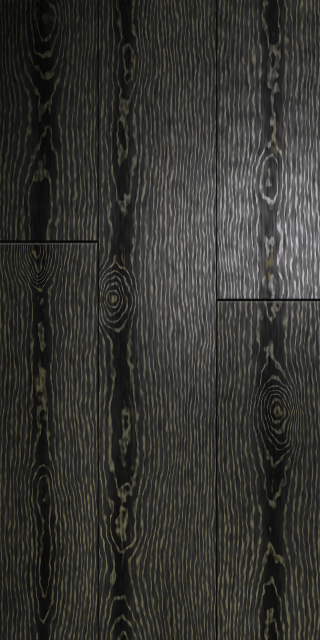
A WebGL 1 fragment shader for this texture:

```glsl
precision highp float;
uniform vec2 u_resolution;

vec2 gradientAt(vec2 cell) {
  vec2 h = vec2(dot(cell, vec2(127.1, 311.7)), dot(cell, vec2(269.5, 183.3)));
  return 2.0 * fract(sin(h) * 43758.55) - 1.0;
}

float gradientNoise(vec2 p) {
  vec2 i = floor(p), f = fract(p);
  vec2 u = f * f * f * (f * (f * 6.0 - 15.0) + 10.0);
  vec2 e = vec2(1.0, 0.0);
  float low = mix(dot(gradientAt(i), f), dot(gradientAt(i + e), f - e), u.x);
  float high = mix(dot(gradientAt(i + e.yx), f - e.yx), dot(gradientAt(i + 1.0), f - 1.0), u.x);
  return mix(low, high, u.y);
}

// Dark slit of the given half width, softened over one pixel
float slit(float dist, float halfWidth, float pixel) {
  return 1.0 - smoothstep(halfWidth - 0.5 * pixel, halfWidth + pixel, abs(dist));
}

void main() {
  vec2 p = gl_FragCoord.xy / u_resolution * vec2(1.0, 2.0);
  float pixel = 1.0 / u_resolution.x;

  // Plank layout: x of the heart, y of the butt joint, y of the lowest knot
  float column = step(0.307, p.x) + step(0.677, p.x);
  vec3 plank = column < 0.5 ? vec3(0.13, 1.245, 0.465)
             : column < 1.5 ? vec3(0.385, 3.0, 0.33)
             : vec3(0.85, 1.063, 0.71);
  float upper = step(plank.y, p.y);
  float seed = column * 7.3 + upper * 3.1;
  vec2 g = p + vec2(seed, seed * 1.7);

  // Growth rings: nested arches around a wandering heart line
  vec2 bent = p;
  bent.x += 0.035 * gradientNoise(g * vec2(4.0, 1.8)) + 0.011 * gradientNoise(g * vec2(15.0, 7.0));
  float across = bent.x - plank.x;
  float depth = 0.06 + 0.09 * gradientNoise(vec2(seed + 0.5, p.y * 1.9 + seed));
  float radius = length(vec2(across, depth));
  float density = abs(across) / (radius + 0.001);
  float rings = 86.0 * radius;
  rings += 0.5 * gradientNoise(g * vec2(42.0, 13.0)) + 0.3 * gradientNoise(g * vec2(60.0, 40.0));

  // Knots push the rings outwards
  float core = 0.0;
  for (int i = 0; i < 3; i++) {
    float k = float(i);
    vec2 center = vec2(plank.x + 0.03 * sin(4.0 * k + column), plank.z + 0.74 * k);
    float samePlank = 1.0 - abs(step(plank.y, center.y) - upper);
    float strength = samePlank * (0.65 + 0.35 * cos(3.0 * (k - 1.0) + 1.5 * column * (column - 1.0)));
    vec2 q = (bent - center) / vec2(0.048, 0.08);
    q += 0.5 * vec2(gradientNoise(g * vec2(17.0, 10.0)), gradientNoise(g * vec2(12.0, 15.0) + 5.0));
    float bump = strength * exp(-dot(q, q));
    rings -= 5.5 * bump;
    density += bump;
    core += strength * exp(-14.0 * dot(q, q));
  }
  density = clamp(density, 0.25, 1.0);

  // Raised ring lines, broken up by pores and fine fibres
  float blur = 0.06 + 66.0 * pixel * density;
  float ringDist = 2.0 * abs(fract(rings) - 0.5);
  float width = (0.4 + 0.3 * gradientNoise(g * vec2(24.0, 5.0))) * mix(0.45, 1.0, density);
  float line = 1.0 - smoothstep(width - blur, width + blur, ringDist);
  float pores = gradientNoise(g * vec2(105.0, 46.0));
  float fibre = gradientNoise(g * vec2(150.0, 20.0));
  float dashes = smoothstep(-0.35, 0.35, pores + 0.5 * fibre);
  line *= 0.35 + 0.65 * dashes;

  // Window sheen, strongest on the right hand plank
  vec2 s = (p - vec2(0.92, 1.24)) / vec2(0.52, 0.56);
  float sheen = exp(-dot(s, s)) * (column > 1.5 ? 1.0 : 0.9);
  sheen *= 1.0 - 0.5 * step(p.y, plank.y) * step(1.5, column);

  // Stained wood, darkest along the heart
  float heartEdge = abs(across) + 0.03 * gradientNoise(g * vec2(16.0, 3.0));
  float heartDark = mix(0.4, 1.0, smoothstep(0.0, 0.065, heartEdge));
  float tone = 0.135 + 0.07 * fibre + 0.04 * gradientNoise(g * vec2(7.0, 2.0));
  vec3 wood = vec3(1.0, 1.0, 0.98) * tone * heartDark;
  wood += vec3(0.25, 0.245, 0.255) * sheen * (0.85 + 0.6 * fibre) * mix(0.6, 1.0, heartDark);
  vec3 gold = vec3(0.4, 0.39, 0.28);
  vec3 silver = vec3(0.72, 0.71, 0.72);
  vec3 color = mix(wood, mix(gold, silver, sheen), line * 0.85 * mix(0.75, 1.0, heartDark));

  // Pale filler caught in the heart and the knots
  float patchy = smoothstep(0.12, 0.4, gradientNoise(g * vec2(30.0, 4.5)));
  patchy *= exp(-pow(across / 0.026, 2.0));
  float filler = clamp(0.8 * patchy + core, 0.0, 1.0) * smoothstep(-0.15, 0.3, fibre + pores);
  color = mix(color, vec3(0.42, 0.39, 0.25), 0.8 * filler);

  // Uneven room light: dim at the upper left, fading at the foot
  color *= 1.0 - 0.5 * smoothstep(1.3, 2.0, p.y) * (1.0 - 0.7 * p.x);
  color *= 1.0 - 0.25 * (1.0 - smoothstep(0.0, 0.35, p.x)) * smoothstep(0.6, 1.3, p.y);
  color *= 1.03 + 0.45 * gradientNoise(p * vec2(3.5, 1.6) + 4.3);

  // Seams with a lit bevel below each butt joint
  float seamDist = min(abs(p.x - 0.307), abs(p.x - 0.677));
  float bevel = slit(p.y - plank.y + 0.007, 0.002, pixel);
  color = mix(color, vec3(0.3, 0.3, 0.29) + 0.2 * sheen, 0.5 * bevel);
  float seam = max(slit(seamDist, 0.0015, pixel), slit(p.y - plank.y, 0.003, pixel));
  color = mix(color, vec3(0.02), 0.9 * seam);

  gl_FragColor = vec4(color, 1.0);
}
```
